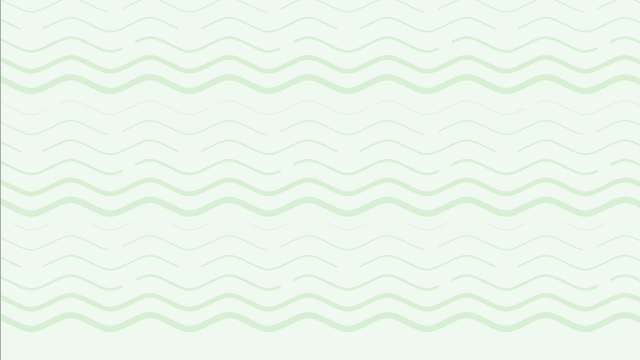
This pattern is drawn by a Shadertoy shader. Its source:

```glsl
// Pale green wavy stripes in three bands, each thickening downward, with gaps in the thin lines.

const float PERIOD = 95.0;
const float TAU = 6.2831853;

// Softly triangular wave, y measured downward; crest at x = 85
float waveHeight(float x) {
    float t = (x - 85.0) * TAU / PERIOD;
    return -8.3 * (cos(t) + 0.03 * cos(3.0 * t)) / 1.03;
}

float waveSlope(float x) {
    float t = (x - 85.0) * TAU / PERIOD;
    return 8.3 * TAU / PERIOD * (sin(t) + 0.09 * sin(3.0 * t)) / 1.03;
}

// Coverage of one stroke; stroke = (width, gap centre, gap half-length)
float strokeCoverage(vec2 p, float centreY, vec3 stroke, float pixel) {
    float across = (p.y - centreY - waveHeight(p.x)) / length(vec2(1.0, waveSlope(p.x)));
    // Gaps recur every second wave and end in round caps
    float fromGap = abs(mod(p.x - stroke.y + PERIOD, 2.0 * PERIOD) - PERIOD);
    float intoGap = max(stroke.z + 0.5 * stroke.x - fromGap, 0.0);
    float d = length(vec2(across, intoGap)) - 0.5 * stroke.x;
    return min(clamp(0.5 - d / pixel, 0.0, 1.0), stroke.x / pixel);
}

void mainImage(out vec4 fragColor, in vec2 fragCoord) {
    // Canvas is 432 units high, y pointing down
    float pixel = 432.0 / iResolution.y;
    vec2 p = vec2(fragCoord.x, iResolution.y - fragCoord.y) * pixel;

    // Width, gap centre and gap half-length, top line to bottom line
    vec3 strokes[6] = vec3[6](
        vec3(0.8, 66.0, 6.0), vec3(1.5, 138.0, 8.0), vec3(2.1, 38.0, 13.0),
        vec3(3.1, 154.5, 7.5), vec3(5.7, 0.0, -10.0), vec3(7.5, 0.0, -10.0));

    float ink = 0.0;
    for (int band = 0; band < 3; band++) {
        // The last band sits closer, and its top line is cut off
        float top = -17.8 + 147.1 * float(band) - (band == 2 ? 8.7 : 0.0);
        for (int i = 0; i < 6; i++) {
            float cover = strokeCoverage(p, top + 23.75 * float(i), strokes[i], pixel);
            if (band == 2 && i == 0) cover *= clamp((p.y - 267.0) / pixel + 0.5, 0.0, 1.0);
            ink = max(ink, cover);
        }
    }

    vec3 color = mix(vec3(0.937, 0.976, 0.941), vec3(0.843, 0.941, 0.831), ink);
    // Thin grey rule along the left edge
    color = mix(color, vec3(0.6, 0.63, 0.6), clamp((1.0 - p.x) / pixel + 0.5, 0.0, 1.0));
    fragColor = vec4(color, 1.0);
}
```
